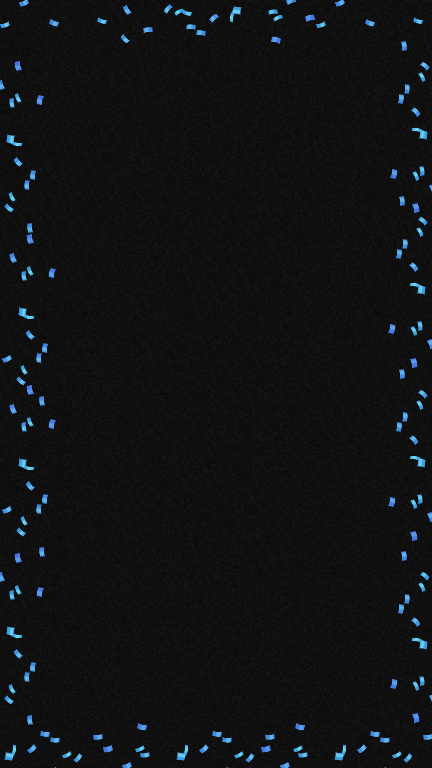
This background is drawn by a Shadertoy shader. Its source:

```glsl
// Blue paper confetti scattered around the border of a dark, finely grained backdrop.

const vec2 CANVAS = vec2(432.0, 768.0);      // layout units, y pointing down
const vec2 GRAIN_CELLS = vec2(288.0, 512.0);
const float GRAIN_STRENGTH = 0.035;
const float HALF_LENGTH = 4.5;
const float BEND = 0.035;
const float REPEAT_STEP = 316.0;             // spacing of the loose top pieces
const vec3 BACKDROP = vec3(0.06);
const vec3 BLUE = vec3(0.28, 0.46, 0.90);
const vec3 SKY = vec3(0.22, 0.64, 0.88);
const vec3 PALE = vec3(0.50, 0.89, 0.98);

// Pieces of one cluster: x, y, angle, tint (0 = wide blue, 1 = narrow sky)
const vec4 CLUSTER[12] = vec4[12](
    vec4(5, -75, 1.35, 0.0), vec4(-12, -56, 1.2, 0.3),
    vec4(-1, -38, 1.45, 0.7), vec4(5, -43, 1.15, 1.0),
    vec4(27, -41, 1.8, 0.1), vec4(5, 21, 0.85, 0.5),
    vec4(20, 34, 1.7, 0.4), vec4(14, 44, 1.62, 0.5),
    vec4(-18, 45, -0.45, 0.5), vec4(-1, 56, 1.1, 1.0),
    vec4(-4, 67, 0.7, 0.7), vec4(17, 87, 1.48, 0.4));

// Cluster origins: x, y, quarter turns
const vec3 ORIGINS[12] = vec3[12](
    vec3(13, 141, 0), vec3(25, 314, 0), vec3(25, 465, 0), vec3(13, 633, 0),
    vec3(421, 133, 2), vec3(419, 288, 2), vec3(419, 461, 2), vec3(421, 643, 2),
    vec3(11, 754, 3), vec3(183, 754, 3), vec3(341, 754, 3), vec3(235, 13, 1));

// Loose pieces along the top: x, y, angle, tint
const vec4 LOOSE[7] = vec4[7](
    vec4(5, 25, -0.3, 0.8), vec4(24, 3, -0.4, 0.4), vec4(54, 23, 0.35, 0.4),
    vec4(102, 21, 0.3, 0.8), vec4(127, 10, 1.0, 0.4), vec4(125, 39, 0.8, 0.8),
    vec4(187, 13, 0.3, 0.9));

float hash(vec2 p) {
    return fract(sin(dot(p, vec2(12.9898, 78.233))) * 43758.5453);
}

vec2 rotateInto(vec2 p, float angle) {
    float c = cos(angle), s = sin(angle);
    return vec2(c * p.x + s * p.y, c * p.y - s * p.x);
}

// Paints one slightly curled strip of paper
void paintStrip(inout vec3 color, vec2 p, float angle, vec2 halfSize,
                float tint, float pixel) {
    vec2 q = rotateInto(p, angle);
    q.y += BEND * (q.x * q.x - 0.5 * halfSize.x * halfSize.x);
    vec2 d = abs(q) - halfSize;
    float cover = 1.0 - smoothstep(-0.5 * pixel, 0.5 * pixel, max(d.x, d.y));
    float along = 0.5 + 0.5 * q.x / halfSize.x;
    float shine = smoothstep(0.25, 0.65, along) * (1.0 - smoothstep(0.65, 1.05, along));
    vec3 paper = mix(mix(BLUE, SKY, tint), PALE, shine * (0.35 + 0.45 * tint));
    color = mix(color, paper, cover);
}

void paintPiece(inout vec3 color, vec2 p, vec4 piece, float pixel) {
    vec2 halfSize = vec2(HALF_LENGTH, mix(2.7, 1.8, piece.w));
    paintStrip(color, p - piece.xy, piece.z, halfSize, piece.w, pixel);
}

void paintCluster(inout vec3 color, vec2 p, float pixel) {
    for (int i = 0; i < 12; i++) paintPiece(color, p, CLUSTER[i], pixel);
    // Folded ribbon at the centre: a thin tail and a broad flap
    paintStrip(color, p - vec2(3.0, 2.5), 0.25, vec2(6.0, 1.6), 1.0, pixel);
    paintStrip(color, p - vec2(-2.5, -2.0), 0.15, vec2(3.6, 3.8), 0.9, pixel);
}

void mainImage(out vec4 fragColor, in vec2 fragCoord) {
    vec2 uv = fragCoord / iResolution.xy;
    vec2 p = vec2(uv.x, 1.0 - uv.y) * CANVAS;
    float pixel = CANVAS.x / iResolution.x;

    // Grained backdrop
    float grain = hash(floor(uv * GRAIN_CELLS)) - 0.5;
    vec3 color = BACKDROP + GRAIN_STRENGTH * grain;

    // Clusters along all four sides
    for (int i = 0; i < 12; i++) {
        vec2 local = rotateInto(p - ORIGINS[i].xy, ORIGINS[i].z * 1.570796);
        if (dot(local, local) < 10000.0) paintCluster(color, local, pixel);
    }

    // Loose pieces, the first four repeated at the right
    for (int i = 0; i < 7; i++) {
        paintPiece(color, p, LOOSE[i], pixel);
        if (i < 4) paintPiece(color, p - vec2(REPEAT_STEP, 0.0), LOOSE[i], pixel);
    }
    fragColor = vec4(color, 1.0);
}
```
